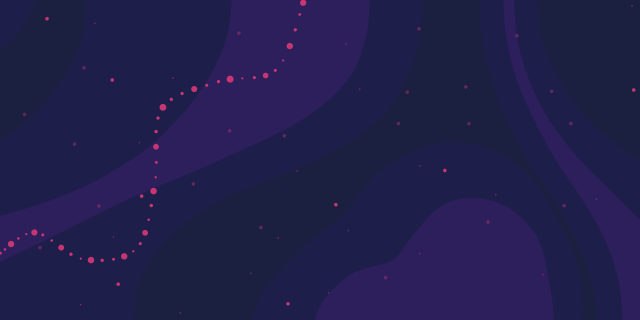
A Shadertoy shader for this background:

```glsl
const vec3 NAVY = vec3(0.118, 0.118, 0.292);
const vec3 DARK = vec3(0.110, 0.126, 0.250);
const vec3 PURPLE = vec3(0.174, 0.120, 0.360);
const vec3 PINK = vec3(0.780, 0.210, 0.450);

const float UNITS = 384.0;          // design units per canvas height
const vec2 HILL_CENTER = vec2(540.0, 384.0);
const int CHAIN_DOTS = 42;
const float CHAIN_STEP = 0.193;     // spacing in knots
const float CELL = 64.0;            // one scattered dot at most per cell
const float DOT_CHANCE = 0.65;
const float PI = 3.14159;

// Left and right edges of each band, at even steps from top to bottom
const vec2 CORNER_BAND[9] = vec2[9](
    vec2(42, 103), vec2(13, 97), vec2(-50, 74), vec2(-120, 33), vec2(-190, -40),
    vec2(-260, -120), vec2(-330, -200), vec2(-400, -280), vec2(-470, -360));
const vec2 PURPLE_BAND[9] = vec2[9](
    vec2(278, 444), vec2(271, 438), vec2(249, 417), vec2(212, 362), vec2(157, 264),
    vec2(62, 152), vec2(-105, 55), vec2(-260, -45), vec2(-400, -140));
const vec2 MIDDLE_BAND[9] = vec2[9](
    vec2(508, 575), vec2(503, 579), vec2(487, 590), vec2(454, 608), vec2(381, 633),
    vec2(265, 664), vec2(200, 691), vec2(168, 709), vec2(160, 716));
const vec2 RIBBON[9] = vec2[9](
    vec2(604, 617), vec2(608, 621), vec2(620, 635), vec2(641, 659), vec2(667, 696),
    vec2(699, 744), vec2(726, 790), vec2(742, 830), vec2(747, 860));
const vec2 RIGHT_BAND[9] = vec2[9](
    vec2(644, 2000), vec2(651, 2000), vec2(671, 2000), vec2(706, 2000), vec2(766, 2000),
    vec2(850, 2000), vec2(940, 2000), vec2(1030, 2000), vec2(1120, 2000));

// Inner and outer hill radius, at even angles from right to left
const vec2 HILL[9] = vec2[9](
    vec2(124, 158), vec2(128, 166), vec2(145, 178), vec2(152, 204), vec2(142, 213),
    vec2(112, 200), vec2(100, 180), vec2(134, 202), vec2(162, 238));

// Path of the dot chain
const vec2 CHAIN[9] = vec2[9](
    vec2(0, 304), vec2(42, 279), vec2(100, 311), vec2(164, 298), vec2(186, 219),
    vec2(194, 131), vec2(262, 98), vec2(332, 83), vec2(365, 0));

float hash(vec2 p) {
    return fract(sin(dot(p, vec2(127.1, 311.7))) * 43758.5453);
}

// Catmull-Rom curve through nine knots, t in 0..8
vec2 spline(vec2 k[9], float t) {
    t = clamp(t, 0.0, 8.0);
    int i = min(int(t), 7);
    float f = t - float(i);
    vec2 a = k[max(i - 1, 0)], b = k[i], c = k[i + 1], d = k[min(i + 2, 8)];
    return b + 0.5 * f * (c - a + f * (2.0 * a - 5.0 * b + 4.0 * c - d
             + f * (3.0 * (b - c) + d - a)));
}

// Smooth coverage where d is negative
float inside(float d) {
    float width = length(vec2(dFdx(d), dFdy(d)));
    return clamp(0.5 - d / max(width, 1e-4), 0.0, 1.0);
}

float band(vec2 edges[9], vec2 p) {
    vec2 e = spline(edges, p.y / UNITS * 8.0);
    return inside(e.x - p.x) * inside(p.x - e.y);
}

float disc(vec2 offset, float radius, float pixel) {
    return clamp(0.5 - (length(offset) - radius) / pixel, 0.0, 1.0);
}

void mainImage(out vec4 fragColor, in vec2 fragCoord) {
    float pixel = UNITS / iResolution.y;
    vec2 p = vec2(fragCoord.x, iResolution.y - fragCoord.y) * pixel;

    // Flowing bands
    vec3 color = mix(NAVY, DARK, band(CORNER_BAND, p));
    color = mix(color, PURPLE, band(PURPLE_BAND, p));
    color = mix(color, DARK, band(MIDDLE_BAND, p));
    color = mix(color, PURPLE, band(RIBBON, p));
    color = mix(color, DARK, band(RIGHT_BAND, p));

    // Two-layer hill
    vec2 h = p - HILL_CENTER;
    vec2 radii = spline(HILL, atan(-h.y, h.x) / PI * 8.0);
    color = mix(color, NAVY, inside(length(h) - radii.y));
    color = mix(color, PURPLE, inside(length(h) - radii.x));

    // Scattered dots: tiny, faint or bright
    vec2 cell = floor(p / CELL);
    vec2 spot = 0.1 + 0.8 * vec2(hash(cell + 3.1), hash(cell + 17.7));
    float kind = hash(cell + 41.3);
    float radius = kind < 0.45 ? 0.8 : 2.1;
    float strength = kind < 0.45 ? 0.6 : (kind < 0.8 ? 0.4 : 1.0);
    float present = step(hash(cell + 73.9), DOT_CHANCE);
    color = mix(color, PINK, present * strength * disc(p - (cell + spot) * CELL, radius, pixel));

    // Chain of dots, every third one large
    for (int i = 0; i < CHAIN_DOTS; i++) {
        float n = float(i);
        float size = hash(vec2(n, 5.3));
        float r = i % 3 == 2 ? 3.2 + size : 1.1 + size;
        vec2 center = spline(CHAIN, 0.02 + n * CHAIN_STEP);
        color = mix(color, PINK, disc(p - center, r, pixel));
    }

    fragColor = vec4(color, 1.0);
}
```
